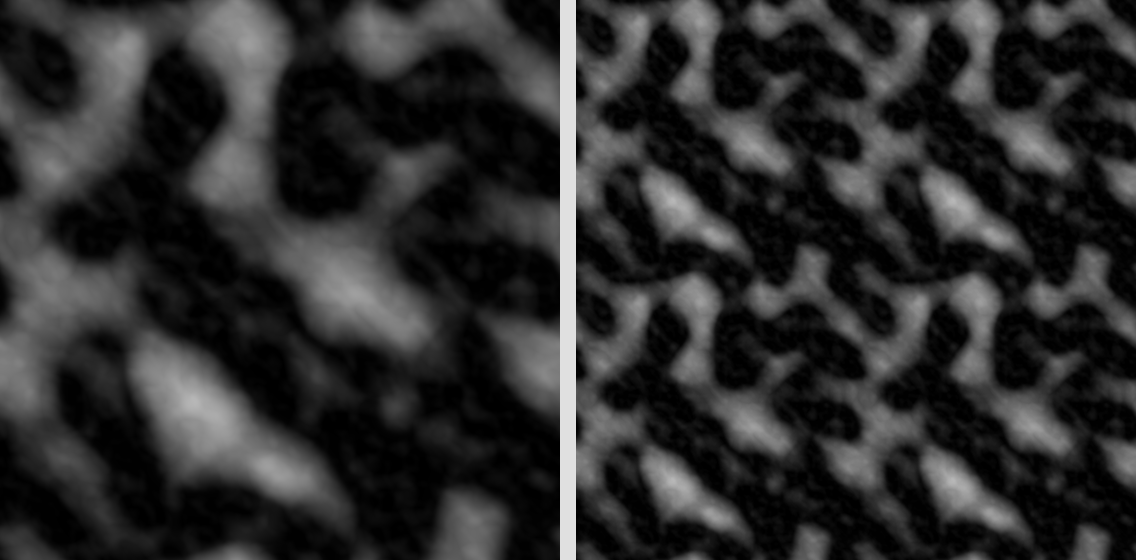
Left: one tile. Right: repeated 2 by 2.
Give the GLSL for this texture, as a Shadertoy shader.

```glsl
#define CELLS 8.0          // lattice steps across the canvas, even
#define OCTAVES 4
#define CLOUD_LEVEL 0.75   // ceiling of the large clouds
#define CLOUD_RISE 2.3     // how fast the clouds saturate
#define EDGE_SOFTNESS 0.03
#define DETAIL_GAIN 0.3    // strength of the first detail octave
#define DETAIL_FALLOFF 0.4
#define STRETCH vec2(1.25, 0.75)  // favours falling diagonals
#define SEED 7u

float hash(vec2 cell, uint salt) {
    uvec2 q = uvec2(cell);
    uint h = q.x * 1597334677u ^ q.y * 3812015801u ^ (salt + SEED) * 2798796415u;
    h = (h ^ (h >> 16)) * 2146121005u;
    h = (h ^ (h >> 15)) * 2221713035u;
    h ^= h >> 16;
    return float(h & 65535u) / 65536.0;
}

// Slope at a lattice corner; corners repeat once per canvas
float cornerSlope(vec2 corner, vec2 offset, float cells, uint salt) {
    vec2 wrapped = mod(vec2(corner.x + corner.y, corner.x - corner.y), cells);
    float angle = 6.2831853 * hash(wrapped, salt);
    return dot(STRETCH * vec2(cos(angle), sin(angle)), offset);
}

// Gradient noise on a lattice turned by 45 degrees
float diagonalNoise(vec2 uv, float cells, uint salt) {
    vec2 p = 0.5 * cells * vec2(uv.x + uv.y, uv.x - uv.y) + 0.37 * float(salt);
    vec2 i = floor(p);
    vec2 f = p - i;
    vec2 w = f * f * f * (f * (f * 6.0 - 15.0) + 10.0);
    vec2 e = vec2(1.0, 0.0);
    float a = cornerSlope(i, f, cells, salt);
    float b = cornerSlope(i + e.xy, f - e.xy, cells, salt);
    float c = cornerSlope(i + e.yx, f - e.yx, cells, salt);
    float d = cornerSlope(i + e.xx, f - e.xx, cells, salt);
    return mix(mix(a, b, w.x), mix(c, d, w.x), w.y);
}

void mainImage(out vec4 fragColor, in vec2 fragCoord) {
    vec2 uv = fragCoord / iResolution.xy;

    // Large clouds: only the positive half, with a soft foot
    float n = diagonalNoise(uv, CELLS, 0u);
    float cloud = 0.5 * (n + sqrt(n * n + EDGE_SOFTNESS * EDGE_SOFTNESS));
    float brightness = CLOUD_LEVEL * (1.0 - exp(-CLOUD_RISE * cloud));

    // Faint detail: each octave clipped at zero, leaving fine creases
    float gain = DETAIL_GAIN;
    float cells = CELLS;
    for (int k = 1; k < OCTAVES; k++) {
        cells *= 2.0;
        brightness += gain * max(diagonalNoise(uv, cells, uint(k)), 0.0);
        gain *= DETAIL_FALLOFF;
    }

    fragColor = vec4(vec3(brightness), 1.0);
}
```
